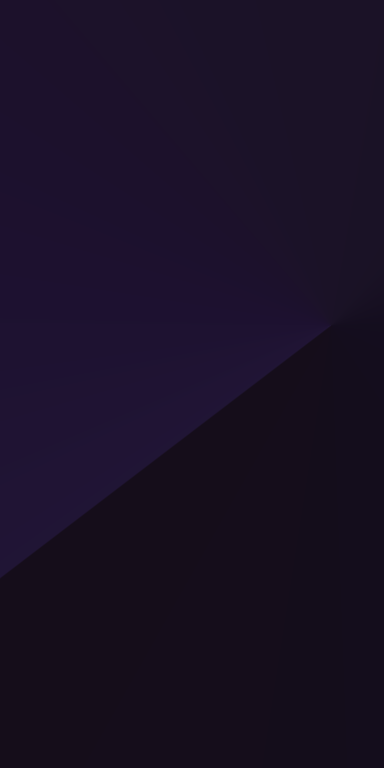
A Shadertoy shader for this background:

```glsl
// A dark violet sweep: one angular gradient turns clockwise around a pivot
// near the right side. Its two ends meet in a sharp slanted seam, and the
// colour stops are blended by angle, with the seam smoothed by distance.

const float TAU = 6.2831853;
const vec2 PIVOT = vec2(0.862, 0.576);      // share of the canvas
const vec2 SEAM_END = vec2(0.0, 0.247);     // where the seam leaves the canvas
const float DESIGN_ASPECT = 0.5;            // width over height

// Colours in clockwise order, starting at the upper side of the seam
const vec3 VIOLET = vec3(0.127, 0.081, 0.208);
const vec3 INDIGO = vec3(0.113, 0.066, 0.186);
const vec3 PLUM = vec3(0.107, 0.070, 0.156);
const vec3 SLATE = vec3(0.101, 0.071, 0.146);
const vec3 NIGHT = vec3(0.079, 0.053, 0.119);
const vec3 EMBER = vec3(0.081, 0.052, 0.101);

// Stop positions as shares of a full turn
const float INDIGO_STOP = 0.13;
const float PLUM_STOP = 0.30;
const float SLATE_STOP = 0.46;
const float NIGHT_STOP = 0.60;

float ramp(float from, float to, float x) {
    return clamp((x - from) / (to - from), 0.0, 1.0);
}

vec3 sweepColor(float turn) {
    vec3 color = mix(VIOLET, INDIGO, ramp(0.0, INDIGO_STOP, turn));
    color = mix(color, PLUM, ramp(INDIGO_STOP, PLUM_STOP, turn));
    color = mix(color, SLATE, ramp(PLUM_STOP, SLATE_STOP, turn));
    color = mix(color, NIGHT, ramp(SLATE_STOP, NIGHT_STOP, turn));
    return mix(color, EMBER, ramp(NIGHT_STOP, 1.0, turn));
}

void mainImage(out vec4 fragColor, in vec2 fragCoord) {
    vec2 scale = vec2(DESIGN_ASPECT, 1.0);
    vec2 p = (fragCoord / iResolution.xy - PIVOT) * scale;
    vec2 seam = normalize((SEAM_END - PIVOT) * scale);

    // Position along the seam and signed distance above it
    float along = dot(p, seam);
    float above = seam.y * p.x - seam.x * p.y;

    // Clockwise angle from the seam
    float turn = fract(atan(above, along) / TAU);
    vec3 color = sweepColor(turn);

    // Smooth the seam over about one pixel
    float pixel = 1.0 / iResolution.y;
    if (along > 0.0 && abs(above) < pixel) {
        color = mix(EMBER, VIOLET, smoothstep(-pixel, pixel, above));
    }
    fragColor = vec4(color, 1.0);
}
```
